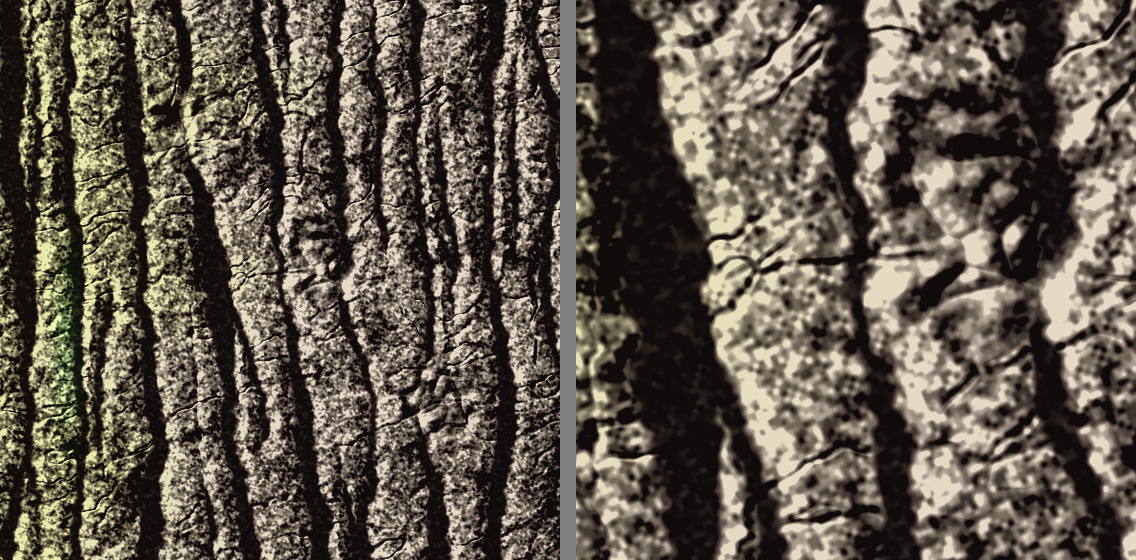
Left: the whole. Right: its middle third, enlarged.
This texture is drawn by a Shadertoy shader. Its source:

```glsl
// Furrowed tree bark lit from the upper left: leaning dark furrows split the
// trunk into ridges carrying wrinkles, flaky knots and coarse grain.
// A height field gives the relief; its tone is coloured by a five-step ramp.

const vec3 SOOT  = vec3(0.06, 0.045, 0.045);
const vec3 UMBER = vec3(0.26, 0.22, 0.19);
const vec3 TAUPE = vec3(0.45, 0.41, 0.35);
const vec3 ASH   = vec3(0.67, 0.63, 0.56);
const vec3 CREAM = vec3(0.91, 0.88, 0.77);
const vec3 LICHEN_TINT = vec3(1.01, 1.04, 0.87);
const vec3 LILAC_TINT  = vec3(0.99, 0.97, 1.0);
const vec3 MOSS = vec3(0.0, 0.17, 0.03);
const float FURROWS = 8.2;

float hash(vec2 p) {
    vec3 q = fract(p.xyx * 0.1031);
    q += dot(q, q.yzx + 33.33);
    return fract((q.x + q.y) * q.z);
}

float noise(vec2 p) {
    vec2 i = floor(p), f = fract(p);
    f = f * f * (3.0 - 2.0 * f);
    return mix(mix(hash(i), hash(i + vec2(1, 0)), f.x),
               mix(hash(i + vec2(0, 1)), hash(i + vec2(1, 1)), f.x), f.y);
}

vec2 turn(vec2 p, float angle) {
    float c = cos(angle), s = sin(angle);
    return vec2(c * p.x - s * p.y, s * p.x + c * p.y);
}

// Distance to the nearest cell centre, used for rounded flakes
float cells(vec2 p) {
    vec2 i = floor(p);
    float nearest = 2.0;
    for (int y = -1; y <= 1; y++)
    for (int x = -1; x <= 1; x++) {
        vec2 c = i + vec2(x, y);
        vec2 centre = c + vec2(hash(c), hash(c + 57.0));
        nearest = min(nearest, length(p - centre));
    }
    return nearest;
}

// Three knots set along a falling diagonal
float knotMask(vec2 p) {
    float mask = 0.0;
    for (int i = 0; i < 3; i++) {
        float k = float(i);
        vec2 centre = vec2(0.32, 0.77) + k * vec2(0.235, -0.245);
        float r = length((p - centre) / vec2(0.065, 0.085));
        r += 0.6 * (noise(p * 22.0) - 0.5);
        mask = max(mask, 1.0 - smoothstep(0.6, 1.1, r));
    }
    return mask;
}

// Wandering centre line of a furrow; the middle ones lean the most
float furrowCentre(float id, float y) {
    float x = (id + 0.12 + 0.4 * (hash(vec2(id, 3.0)) - 0.5)) / FURROWS;
    float offset = (x - 0.45) / 0.2;
    float lean = 0.02 + 0.13 * exp(-offset * offset);
    float wander = 0.055 * (noise(vec2(y * 4.0, id * 7.0)) - 0.5)
                 + 0.018 * (noise(vec2(y * 15.0, id * 5.0 + 40.0)) - 0.5);
    return x + lean * (0.5 - y) + wander;
}

// Signed distance to the furrows and to thin tapering splits between them
float furrowDistance(vec2 p) {
    p.x += 0.011 * (noise(p * vec2(30.0, 45.0)) - 0.5)
         + 0.007 * (noise(p * vec2(90.0, 120.0)) - 0.5);
    float d = 1.0;
    for (int i = -1; i < 10; i++) {
        float id = float(i);
        float swell = 0.3 + 1.4 * noise(vec2(p.y * 4.0, id * 3.0 + 90.0));
        float halfWidth = mix(0.007, 0.018, hash(vec2(id, 11.0))) * swell;
        d = min(d, abs(p.x - furrowCentre(id, p.y)) - halfWidth);
        float taper = 0.09 * (noise(vec2(p.y * 3.0, id * 3.0 + 150.0)) - 0.64);
        d = min(d, abs(p.x - furrowCentre(id + 0.5, p.y)) - min(taper, 0.007));
    }
    return d + 0.012 * knotMask(p);
}

// 0 in a wrinkle, 1 on smooth bark: broken contour lines of stretched noise
float wrinkles(vec2 p, vec2 frequency, float seed) {
    vec2 q = p + 0.03 * vec2(noise(p * 14.0 + seed), noise(p * 14.0 + seed + 31.0));
    q.y += 0.012 * noise(p * 65.0 + seed) - 0.25 * q.x;
    q.y -= 0.09 * noise(p * vec2(10.0, 5.0) + seed);
    float contour = abs(noise(q * frequency + seed) - 0.5);
    float gap = smoothstep(0.48, 0.7, noise(p * 12.0 + seed + 70.0));
    return max(smoothstep(0.01, 0.09, contour), gap);
}

float creases(vec2 p) {
    return wrinkles(p, vec2(8.0, 24.0), 5.0) * wrinkles(p, vec2(17.0, 34.0), 83.0);
}

float barkHeight(vec2 p) {
    float ridge = 0.013 * smoothstep(-0.002, 0.024, furrowDistance(p));
    float bumps = 0.013 * noise(turn(p, 0.5) * vec2(24.0, 38.0))
                + 0.006 * noise(turn(p, -0.6) * vec2(70.0, 95.0));
    vec2 warped = p + 0.03 * vec2(noise(p * 25.0), noise(p * 25.0 + 19.0));
    float flakes = -0.032 * cells(warped * vec2(25.0, 29.0));
    return ridge + bumps + 0.004 * creases(p) + flakes * knotMask(p);
}

// Slope of the bark towards the light
float relief(vec2 p) {
    float reach = 0.0018;
    vec2 away = reach * vec2(0.82, -0.57);
    return (barkHeight(p + away) - barkHeight(p - away)) / (2.0 * reach);
}

float grain(vec2 p) {
    return 0.4 * noise(turn(p, 0.4) * vec2(115.0, 165.0))
         + 0.6 * noise(turn(p, 1.1) * 270.0) - 0.5;
}

vec3 barkColour(float tone) {
    vec3 c = mix(SOOT, UMBER, smoothstep(0.05, 0.24, tone));
    c = mix(c, TAUPE, smoothstep(0.24, 0.45, tone));
    c = mix(c, ASH, smoothstep(0.45, 0.66, tone));
    return mix(c, CREAM, smoothstep(0.66, 0.85, tone));
}

void mainImage(out vec4 fragColor, in vec2 fragCoord) {
    vec2 p = fragCoord / iResolution.xy;
    float d = furrowDistance(p);
    float speckle = grain(p);
    float knot = knotMask(p);

    // Light, grain and dark creases on the ridges
    float tone = 0.55 - 0.09 * p.x + 0.42 * relief(p);
    tone += mix(1.2, 0.7, knot) * speckle;
    tone += 0.2 * (noise(p * vec2(9.0, 7.0) + 12.0) - 0.5);
    tone -= 0.32 * (1.0 - creases(p));
    tone -= 0.25 * knot * smoothstep(0.4, 0.75, noise(p * 20.0 + 8.0));

    // Deep shade in the furrows
    float lit = smoothstep(-0.003, 0.004, d);
    tone = mix(0.06 + 0.25 * speckle, tone, lit);
    vec3 colour = barkColour(clamp(tone, 0.0, 1.0));

    // Lichen to the left, lilac to the right, moss in one furrow
    float drift = p.x + 0.35 * (noise(p * 6.0) - 0.5);
    colour *= mix(LICHEN_TINT, LILAC_TINT, smoothstep(0.05, 0.6, drift));
    vec2 m = (p - vec2(0.115, 0.38)) / vec2(0.025, 0.17);
    colour += MOSS * exp(-dot(m, m)) * (0.6 + speckle);
    fragColor = vec4(clamp(colour, 0.0, 1.0), 1.0);
}
```
